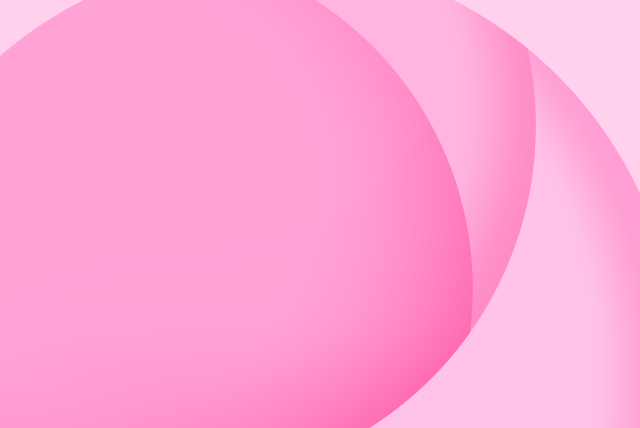
Give the GLSL for this background, as a WebGL 1 fragment shader.

```glsl
precision highp float;
// Three overlapping pink discs with soft inner shading on a pale pink ground.

uniform vec2 u_resolution;

const vec3 GROUND      = vec3(1.0, 0.82, 0.93);
const vec3 OUTER_LIGHT = vec3(1.0, 0.76, 0.91);
const vec3 OUTER_DEEP  = vec3(1.0, 0.62, 0.83);
const vec3 MID_LIGHT   = vec3(1.0, 0.71, 0.88);
const vec3 MID_DEEP    = vec3(1.0, 0.55, 0.78);
const vec3 INNER_LIGHT = vec3(1.0, 0.64, 0.845);
const vec3 INNER_DEEP  = vec3(1.0, 0.42, 0.70);

// Antialiased coverage of a disc.
float disc(vec2 p, vec2 center, float radius, float pixel) {
    return clamp(0.5 + (radius - length(p - center)) / pixel, 0.0, 1.0);
}

// Linear ramp from 0 at the near radius to 1 at the far radius.
float radialRamp(vec2 p, vec2 center, float near, float far) {
    return clamp((length(p - center) - near) / (far - near), 0.0, 1.0);
}

vec3 outerColor(vec2 p) {
    float shade = radialRamp(p, vec2(0.318, 0.121), 1.064, 1.225);
    return mix(OUTER_LIGHT, OUTER_DEEP, smoothstep(0.0, 1.0, shade));
}

vec3 midColor(vec2 p) {
    float shade = radialRamp(p, vec2(0.420, 0.746), 0.645, 0.850);
    return mix(MID_LIGHT, MID_DEEP, smoothstep(0.0, 1.0, shade));
}

vec3 innerColor(vec2 p) {
    float rim = pow(radialRamp(p, vec2(0.254, 0.551), 0.469, 0.918), 1.7);

    // Deeper tone along the bottom, fading to the left.
    float foot = (1.0 - smoothstep(-0.016, 0.277, p.y))
               * smoothstep(-0.195, 0.48, p.x);

    // Barely visible fold that sweeps up from the left.
    float u = p.x - 0.42;
    float crest = 0.405 + 0.1 * u + 1.3 * u * u * u;
    float fold = 1.0 - smoothstep(-0.03, 0.01, p.y - crest);

    return mix(INNER_LIGHT, INNER_DEEP, min(rim + 0.23 * foot + 0.03 * fold, 1.0));
}

void main() {
    // Canvas is 1.5 units wide and 1 unit high.
    vec2 p = gl_FragCoord.xy / u_resolution * vec2(1.5, 1.0);
    float pixel = 1.0 / u_resolution.y;

    // Each disc is clipped by the one that lies below it.
    float outer = disc(p, vec2(0.629, 0.142), 0.961, pixel);
    float mid   = disc(p, vec2(0.421, 0.707), 0.835, pixel) * outer;
    float inner = disc(p, vec2(0.308, 0.326), 0.800, pixel) * mid;

    vec3 color = mix(GROUND, outerColor(p), outer);
    color = mix(color, midColor(p), mid);
    color = mix(color, innerColor(p), inner);
    gl_FragColor = vec4(color, 1.0);
}
```
